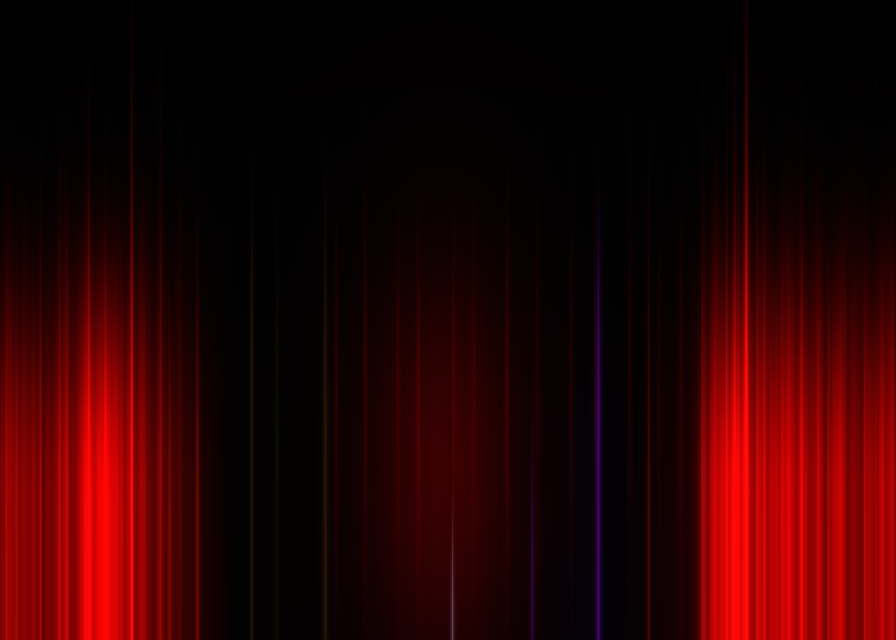
Reproduce this background procedurally as a WebGL 1 fragment shader.

```glsl
precision highp float;

uniform vec2 u_resolution;

const vec3 BASE = vec3(0.012, 0.004, 0.006);
const vec3 RED = vec3(1.0, 0.008, 0.008);
const vec3 HOT = vec3(1.0, 0.16, 0.11);
const vec3 VIOLET = vec3(0.26, 0.02, 0.42);
const vec3 OLIVE = vec3(0.16, 0.10, 0.02);
const vec3 STEEL = vec3(0.30, 0.25, 0.36);
const vec3 NIGHT_BLUE = vec3(0.0, 0.0, 0.025);

const float CURTAIN_LOW = 0.22;
const float CURTAIN_TOP = 0.90;
const float GLOW_STRENGTH = 0.21;
const vec2 GLOW_CENTER = vec2(0.495, 0.27);
const float THIN = 0.0014;
const int SIDE_STREAKS = 16;
const int MIDDLE_STREAKS = 13;

float hash(float n) {
  n = fract(n * 0.1031);
  n *= n + 33.33;
  n *= n + n;
  return fract(n);
}

float noise(float x) {
  float cell = floor(x);
  float t = fract(x);
  return mix(hash(cell), hash(cell + 1.0), t * t * (3.0 - 2.0 * t));
}

float bell(float x, float center, float width) {
  float d = (x - center) / width;
  return exp(-d * d);
}

// Full below low, gone above top
float fadeUp(float y, float low, float top) {
  return 1.0 - smoothstep(low, top, y);
}

// Vertical ray that narrows as it fades
float streak(vec2 p, float x, float width, float low, float top) {
  float fade = fadeUp(p.y, low, top);
  return fade * exp(-abs(p.x - x) / (width * (0.5 + 0.5 * fade)));
}

// Horizontal brightness of the two side curtains
float curtainShape(float x) {
  float left = 0.46 * (1.0 - smoothstep(0.13, 0.27, x));
  left += 0.40 * bell(x, 0.115, 0.033) + 0.16 * bell(x, 0.012, 0.014);
  float right = 0.50 * smoothstep(0.765, 0.80, x);
  right += 0.11 * smoothstep(0.69, 0.79, x);
  right += 0.14 * bell(x, 0.83, 0.03) + 0.12 * bell(x, 0.885, 0.025);
  return left + right;
}

// Fine vertical pleats
float pleats(float x) {
  return 0.55 + 0.34 * noise(x * 75.0) + 0.30 * noise(x * 190.0 + 40.0)
       + 0.22 * noise(x * 330.0 + 90.0);
}

void main() {
  vec2 p = gl_FragCoord.xy / u_resolution;
  float folds = pleats(p.x);

  // Side curtains with an uneven upper fade
  float top = CURTAIN_TOP + 0.12 * (noise(p.x * 110.0 + 17.0) - 0.5);
  float rise = fadeUp(p.y, CURTAIN_LOW, top);
  float red = curtainShape(p.x) * folds * rise * rise;

  // Faint glow in the middle
  float glowHeight = p.y < GLOW_CENTER.y ? 0.34 : 0.30;
  red += GLOW_STRENGTH * bell(p.x, GLOW_CENTER.x, 0.088)
       * bell(p.y, GLOW_CENTER.y, glowHeight) * (0.72 + 0.28 * folds);

  // Scattered rays on both sides
  float hot = 0.0;
  for (int i = 0; i < SIDE_STREAKS; i++) {
    float n = float(i);
    float slot = (n + 0.2 + 0.6 * hash(n + 3.0)) / float(SIDE_STREAKS);
    float reach = 0.72 + 0.22 * hash(n + 31.0);
    float power = 0.12 + 0.28 * hash(n + 57.0);
    hot += power * streak(p, 0.225 * slot, THIN, 0.10, reach);
    hot += power * streak(p, 0.78 + 0.22 * slot, THIN, 0.15, reach + 0.04);
  }

  // Dim spaced rays across the middle
  for (int i = 0; i < MIDDLE_STREAKS; i++) {
    float n = float(i);
    float x = 0.364 + 0.0325 * (n + 0.5 * hash(n + 80.0));
    float reach = 0.80 + 0.12 * hash(n + 95.0);
    float ray = streak(p, x, 0.0018, 0.35, reach);
    red += (0.09 + 0.10 * hash(n + 12.0)) * ray * smoothstep(-0.15, 0.5, p.y);
  }

  // Tall leading rays
  hot += 0.75 * streak(p, 0.147, THIN, 0.35, 1.12);
  hot += 0.45 * streak(p, 0.099, 0.0019, 0.35, 0.98);
  hot += 0.30 * streak(p, 0.179, 0.0020, 0.20, 1.05);
  hot += 0.40 * streak(p, 0.220, THIN, 0.15, 0.84);
  hot += 0.85 * streak(p, 0.833, 0.0020, 0.40, 1.20);
  hot += 0.50 * streak(p, 0.820, 0.0018, 0.35, 1.05);
  hot += 0.45 * streak(p, 0.811, THIN, 0.30, 0.98);
  hot += 0.35 * streak(p, 0.784, THIN, 0.20, 0.93);
  hot += 0.38 * streak(p, 0.724, THIN, 0.15, 0.90);

  vec3 color = BASE * (1.0 - 0.6 * p.y) + RED * red;
  color += mix(RED, HOT, 0.55 * fadeUp(p.y, 0.2, 0.9)) * hot * 0.75;

  // Coloured accents in the dark gaps
  color += NIGHT_BLUE * bell(p.x, 0.66, 0.04) * fadeUp(p.y, 0.0, 0.7);
  color += VIOLET * streak(p, 0.668, 0.0022, 0.35, 0.80);
  color += 0.7 * VIOLET * streak(p, 0.594, THIN, 0.05, 0.45);
  color += OLIVE * streak(p, 0.281, THIN, 0.40, 0.82);
  color += OLIVE.grb * 0.35 * streak(p, 0.309, 0.0022, 0.30, 0.80);
  color += OLIVE * streak(p, 0.363, 0.0018, 0.30, 0.85);
  color += STEEL * streak(p, 0.505, THIN, 0.02, 0.26);

  gl_FragColor = vec4(clamp(color, 0.0, 1.0), 1.0);
}
```
